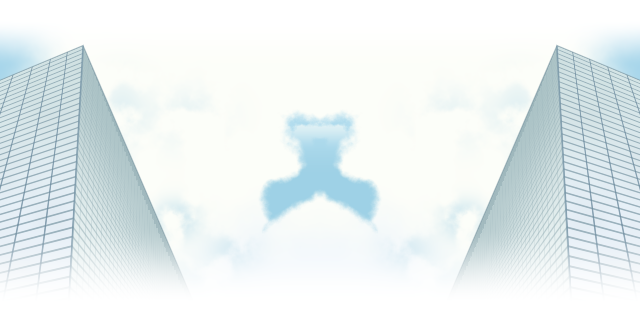
This background is drawn by a Shadertoy shader. Its source:

```glsl
float hash(vec2 p) {
    vec3 q = fract(p.xyx * vec3(0.1031, 0.1030, 0.0973));
    q += dot(q, q.yzx + 33.33);
    return fract((q.x + q.y) * q.z);
}

float noise(vec2 p) {
    vec2 i = floor(p), f = fract(p);
    f = f * f * (3.0 - 2.0 * f);
    return mix(mix(hash(i), hash(i + vec2(1, 0)), f.x),
               mix(hash(i + vec2(0, 1)), hash(i + vec2(1, 1)), f.x), f.y);
}

float fbm(vec2 p) {
    float sum = 0.0, amp = 0.5;
    for (int i = 0; i < 6; i++) {
        sum += amp * noise(p);
        p = mat2(1.6, 1.2, -1.2, 1.6) * p + 7.3;
        amp *= 0.5;
    }
    return sum;
}

// Soft elliptical patch
float patchAt(vec2 p, vec2 centre, vec2 size) {
    vec2 d = (p - centre) / size;
    return exp(-dot(d, d));
}

// Lines at whole numbers, fading to their mean when too fine to resolve
float gridLine(float v, float width) {
    float d = abs(fract(v - 0.5) - 0.5);
    float f = fwidth(v);
    float line = 1.0 - smoothstep(width * 0.5 - f * 0.5, width * 0.5 + f * 0.5, d);
    return mix(line, width, smoothstep(0.35, 0.9, f));
}

// Floors grow taller towards the ground
float floorIndex(float depth) {
    return log(1.0 + 2.2 * max(depth, 0.0)) / 0.028;
}

// p.x is the distance from the mirror axis, p.y the distance from the top
vec3 sky(vec2 p) {
    float n = fbm(p * 13.0 + 3.0);
    float broad = fbm(p * 5.0 + 11.0);
    vec3 col = mix(vec3(0.99, 0.995, 0.975), vec3(0.93, 0.96, 0.985),
                   smoothstep(0.6, 0.85, p.y + (broad - 0.5) * 0.2) * smoothstep(0.5, 0.2, p.x));

    // Thin veils of blue between the clouds
    float veil = 0.55 * patchAt(p, vec2(0.27, 0.79), vec2(0.08, 0.06))
               + 0.75 * patchAt(p, vec2(0.45, 0.69), vec2(0.07, 0.06))
               + 0.30 * patchAt(p, vec2(0.41, 0.37), vec2(0.12, 0.09))
               + 0.35 * patchAt(p, vec2(0.62, 0.36), vec2(0.07, 0.12))
               + 0.40 * patchAt(p, vec2(0.42, 0.88), vec2(0.16, 0.07));
    col = mix(col, vec3(0.70, 0.85, 0.91), veil * smoothstep(0.3, 0.65, n));

    // Central opening, narrowed at the waist and cut by a rising cloud
    float halfWidth = 0.11 - 0.04 * exp(-pow((p.y - 0.51) / 0.04, 2.0))
                    + 0.06 * smoothstep(0.54, 0.61, p.y);
    float gap = min(min(halfWidth - p.x, p.y - 0.375), 0.59 + 0.7 * p.x - p.y);
    float opening = smoothstep(-0.015, 0.035, gap + (n - 0.48) * 0.13);
    opening *= 1.0 - 0.65 * smoothstep(0.47, 0.38, p.y) * smoothstep(0.35, 0.6, fbm(p * 22.0));
    col = mix(col, mix(vec3(0.69, 0.86, 0.93), vec3(0.62, 0.82, 0.90),
                       smoothstep(0.4, 0.55, p.y)), opening);

    // Clear sky in the outer corners
    float corner = smoothstep(0.76, 1.0, p.x + (broad - 0.5) * 0.2);
    return mix(col, vec3(0.66, 0.84, 0.92), corner);
}

void mainImage(out vec4 fragColor, in vec2 fragCoord) {
    float px = 1.0 / iResolution.y;
    float axis = abs(fragCoord.x - 0.5 * iResolution.x) * px;
    float y = 1.0 - fragCoord.y * px;
    float x = 1.0 - axis;
    vec3 col = sky(vec2(axis, y));
    col = mix(vec3(1), col, smoothstep(0.06, 0.21, y));

    // Tower corner, with each face traced back to it in perspective
    float drop = y - 0.141;
    float cornerX = 0.26 - 0.0556 * drop;
    float side = x - cornerX;
    float kl = -side / 3.5;
    float leftDepth = (y - 1.64 * kl) / (1.0 - kl) - 0.141;
    float kr = min(side / (0.82 - cornerX), 0.9);
    float rightDepth = (y - 1.44 * kr) / (1.0 - kr) - 0.141;

    // Broad front face
    float leftFloors = gridLine(floorIndex(leftDepth), 0.20);
    float leftColumns = gridLine(-side / (0.047 + 0.07 * max(drop, 0.0)), 0.055);
    vec3 front = mix(vec3(0.82, 0.885, 0.89), vec3(0.90, 0.935, 0.965), smoothstep(0.2, 0.75, y));
    front += 0.05 * (fbm(vec2(x, y) * 6.0) - 0.5);
    front = mix(front, vec3(0.50, 0.61, 0.66), 0.75 * leftFloors);
    front = mix(front, vec3(0.41, 0.53, 0.61), 0.75 * leftColumns);

    // Oblique side face, darker along its roof
    float roofGap = 0.26 + 0.431 * drop - x;
    float rightFloors = gridLine(floorIndex(rightDepth), 0.24);
    float rightColumns = gridLine(kr / (1.0 - kr) * 28.0, 0.14);
    vec3 flank = mix(vec3(0.69, 0.78, 0.79), vec3(0.90, 0.94, 0.94),
                     smoothstep(0.0, 0.26, roofGap) * 0.7 + 0.3 * smoothstep(0.3, 0.8, y));
    flank = mix(flank, vec3(0.53, 0.64, 0.67), 0.5 * rightFloors);
    flank = mix(flank, vec3(0.60, 0.70, 0.73), 0.3 * rightColumns);

    // Join the faces, then mark roof and corner edges
    float rightSide = smoothstep(-px, px, side);
    float roof = mix(leftDepth, roofGap, rightSide);
    float tower = smoothstep(-px, px, roof);
    vec3 wall = mix(front, flank, rightSide);
    wall = mix(wall, vec3(0.46, 0.57, 0.62), 0.7 * smoothstep(0.005, 0.001, roof));
    wall = mix(wall, vec3(0.46, 0.58, 0.65), 0.6 * smoothstep(0.005, 0.001, abs(side)));
    col = mix(col, wall, tower);

    // Ground haze
    col = mix(col, vec3(1), smoothstep(0.70, 0.95, y));
    fragColor = vec4(clamp(col, 0.0, 1.0), 1.0);
}
```
